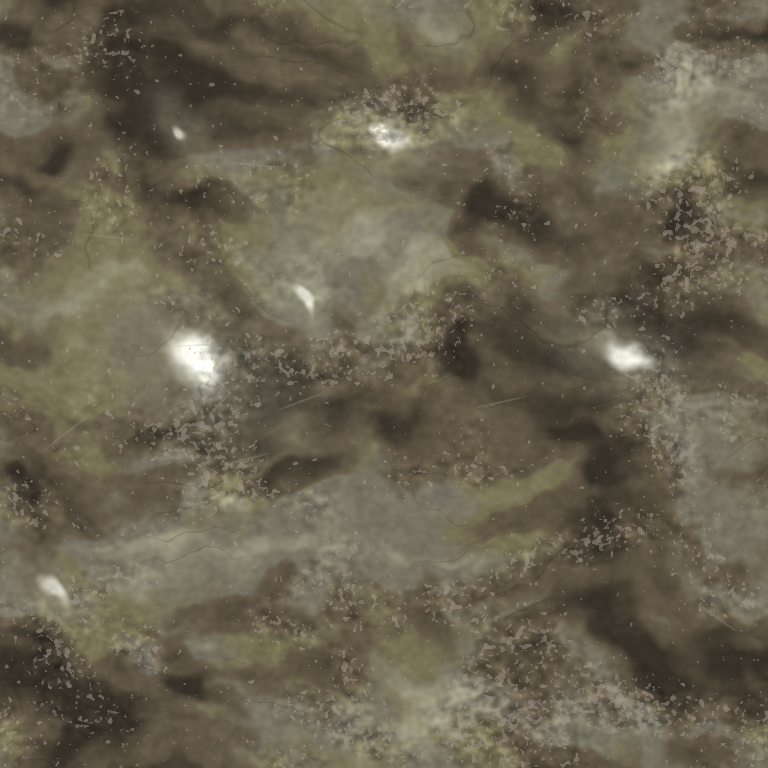
Reproduce this texture procedurally as a three.js fragment shader.

```glsl
varying vec2 vUv;

const vec3 SHADOW = vec3(0.215, 0.195, 0.16);
const vec3 BROWN = vec3(0.385, 0.342, 0.272);
const vec3 GREY = vec3(0.465, 0.45, 0.39);
const vec3 OLIVE = vec3(0.465, 0.44, 0.325);
const vec3 PALE = vec3(0.61, 0.605, 0.51);
const vec3 FLECK = vec3(0.65, 0.61, 0.565);
const vec3 GLINT = vec3(1.0, 1.0, 0.95);

float hash(vec2 p) {
  vec3 q = fract(p.xyx * 0.1031);
  q += dot(q, q.yzx + 33.33);
  return fract((q.x + q.y) * q.z);
}

float slope(vec2 cell, vec2 offset, vec2 period, float seed) {
  float angle = 6.28318 * hash(mod(cell, period) + seed * 17.3);
  return dot(vec2(cos(angle), sin(angle)), offset);
}

// Gradient noise that wraps after a whole number of cells
float noise(vec2 uv, vec2 cells, float seed) {
  vec2 p = uv * cells;
  vec2 i = floor(p);
  vec2 f = p - i;
  vec2 u = f * f * f * (f * (f * 6.0 - 15.0) + 10.0);
  vec2 e = vec2(1.0, 0.0);
  float low = mix(slope(i, f, cells, seed), slope(i + e.xy, f - e.xy, cells, seed), u.x);
  float high = mix(slope(i + e.yx, f - e.yx, cells, seed), slope(i + e.xx, f - e.xx, cells, seed), u.x);
  return mix(low, high, u.y);
}

float fbm(vec2 uv, vec2 cells, float seed) {
  float sum = 0.0;
  float gain = 1.0;
  for (int k = 0; k < 5; k++) {
    sum += gain * noise(uv, cells, seed + float(k));
    cells *= 2.0;
    gain *= 0.53;
  }
  return sum;
}

// Brightness of a noise surface lit from one side
float relief(vec2 uv, vec2 cells, float reach, float seed) {
  vec2 light = vec2(0.7, 0.8) * reach;
  return noise(uv + light, cells, seed) - noise(uv - light, cells, seed);
}

vec2 rotate(vec2 p, float a) {
  return vec2(cos(a) * p.x + sin(a) * p.y, cos(a) * p.y - sin(a) * p.x);
}

// Offset to a scattered centre, measured across the tile edges
vec2 scatter(vec2 uv, float id) {
  vec2 centre = vec2(hash(vec2(id, 3.7)), hash(vec2(id, 9.1)));
  return fract(uv - centre + 0.5) - 0.5;
}

float hairline(float value, float width) {
  return 1.0 - smoothstep(0.0, width, abs(value));
}

vec3 stoneRamp(float tone, float hue) {
  vec3 middle = mix(GREY, OLIVE, smoothstep(-0.2, 0.2, hue));
  vec3 color = mix(SHADOW, BROWN, smoothstep(-0.5, -0.03, tone));
  color = mix(color, middle, smoothstep(-0.07, 0.16, tone));
  return mix(color, PALE, smoothstep(0.22, 0.65, tone));
}

// Clustered mineral grains; coverage lowers the threshold
float flecks(vec2 uv, float cells, float coverage, float seed) {
  float grain = noise(uv, vec2(cells), seed) + 0.6 * noise(uv, vec2(cells * 2.0), seed + 1.0);
  float limit = mix(0.56, 0.12, coverage);
  return smoothstep(limit, limit + 0.13, grain);
}

void main() {
  // Flowing domain for the folds
  vec2 bend = vec2(fbm(vUv, vec2(3.0), 1.0), fbm(vUv, vec2(3.0), 11.0));
  vec2 p = vUv + 0.08 * bend;

  // Broad sideways stains, lit folds and dark pits
  float tone = 0.85 * fbm(p, vec2(3.0, 5.0), 21.0);
  float folded = smoothstep(-0.2, 0.25, noise(vUv, vec2(3.0), 35.0));
  tone += 0.55 * folded * relief(p, vec2(7.0, 8.0), 0.018, 31.0);
  tone += 0.32 * relief(p, vec2(15.0, 19.0), 0.01, 33.0);
  tone -= 0.35 * smoothstep(0.22, 0.5, noise(p, vec2(9.0, 12.0), 38.0));
  vec3 color = stoneRamp(tone, fbm(p, vec2(4.0, 5.0), 41.0));

  // Soft uneven glints with pale halos
  vec2 ragged = vec2(noise(vUv, vec2(22.0), 44.0), noise(vUv, vec2(22.0), 46.0));
  for (int k = 0; k < 6; k++) {
    float id = float(k) + 2.0;
    float size = 1.25 / (1.0 + 0.45 * float(k));
    vec2 d = rotate(scatter(vUv + 0.03 * bend + 0.02 * ragged, id), -1.1 + 0.8 * hash(vec2(id, 14.0)));
    float r = length(d / (vec2(0.042, 0.023) * size));
    color = mix(color, PALE, 0.5 * exp(-0.13 * r * r));
    color = mix(color, GLINT, min(1.0, 0.35 + 0.6 * size) * (1.0 - smoothstep(0.35, 1.3, r)));
  }

  // Faint veins and mottled crusts
  float crust = smoothstep(-0.15, 0.55, fbm(vUv + 0.05 * bend, vec2(5.0, 8.0), 51.0));
  float vein = hairline(noise(p, vec2(5.0, 14.0), 61.0), 0.022);
  color *= 1.0 - 0.12 * vein * smoothstep(0.0, 0.3, noise(vUv, vec2(6.0), 65.0));
  float mottle = noise(vUv, vec2(46.0, 58.0), 63.0) + 0.8 * noise(vUv, vec2(97.0, 110.0), 64.0);
  color *= 1.0 + (0.1 + 0.32 * crust) * mottle;

  // Pale grains, coarse and fine
  vec2 g = vUv + 0.012 * bend;
  float coarse = flecks(g, 74.0, crust * 0.8, 71.0);
  float fine = flecks(g, 125.0, crust, 75.0);
  color = mix(color, FLECK, 0.5 * max(coarse, 0.8 * fine));

  // Sparse straight scratches
  for (int k = 0; k < 9; k++) {
    float id = float(k) + 30.0;
    vec2 d = rotate(scatter(vUv, id), mix(-0.8, 0.9, hash(vec2(id, 5.0))));
    float span = 1.0 - smoothstep(0.015, 0.045, abs(d.x));
    color = mix(color, FLECK, 0.3 * span * hairline(d.y, 0.0022));
  }
  gl_FragColor = vec4(color, 1.0);
}
```
